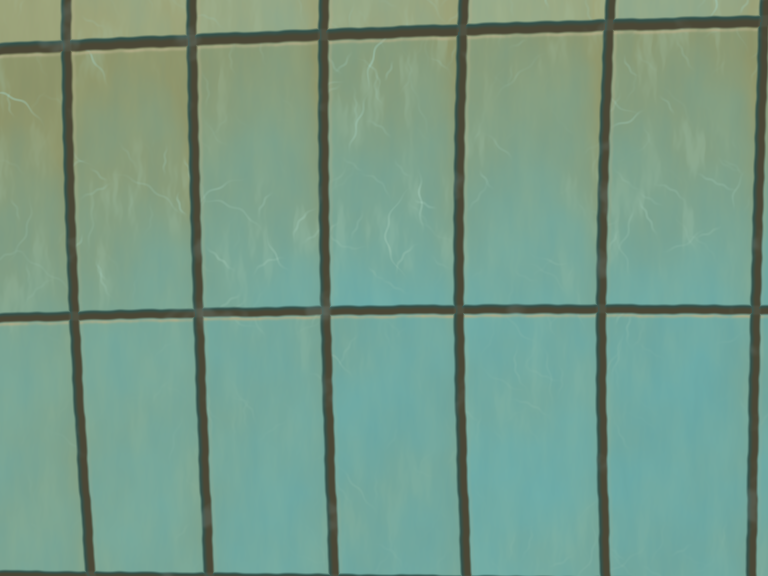
This texture is drawn by a Shadertoy shader. Its source:

```glsl
// Weathered aqua and olive wall tiles with dark joints, seen through a slightly bent perspective.

// Tile and joint colours
const vec3 AQUA = vec3(0.43, 0.675, 0.66);
const vec3 OLIVE = vec3(0.55, 0.58, 0.42);
const vec3 SCRATCH = vec3(0.62, 0.77, 0.70);
const vec3 CHIPPED = vec3(0.69, 0.67, 0.53);
const vec3 JOINT_BROWN = vec3(0.29, 0.28, 0.21);
const vec3 JOINT_TEAL = vec3(0.19, 0.32, 0.30);
const vec3 JOINT_DUST = vec3(0.42, 0.48, 0.45);

// Lengths are fractions of the canvas height
const float ASPECT = 4.0 / 3.0;
const float COLUMN_HALF = 0.0087;
const float EDGE_SOFT = 0.0028;
const int COLUMNS = 6;
const int ROWS = 3;

// Column joints: x is a cubic in the joint index, given at three heights
const float MID_HEIGHT = 0.462;
const vec4 COLUMN_TOP = vec4(0.1146, 0.2111, 0.0063, 0.0);
const vec4 COLUMN_MID = vec4(0.1285, 0.2149, 0.0, 0.00087);
const vec4 COLUMN_LOW = vec4(0.1580, 0.1993, 0.0060, 0.0);

// Row joints, top to bottom: height, slope, bend, half width
const vec4 ROW_JOINT[ROWS] = vec4[ROWS](
    vec4(0.9150, 0.0659, -0.0174, 0.0100),
    vec4(0.4479, 0.0417, -0.0278, 0.0078),
    vec4(0.0026, -0.0140, 0.0, 0.0068));

vec2 hash2(vec2 p) {
    return fract(sin(vec2(dot(p, vec2(127.1, 311.7)), dot(p, vec2(269.5, 183.3)))) * 43758.5);
}

// Layered sines, roughly -1 to 1
float clouds(vec2 p) {
    float sum = 0.0, amp = 0.5;
    for (int i = 0; i < 5; i++) {
        p = mat2(0.8, 0.6, -0.6, 0.8) * p * 1.7 + 2.3;
        sum += amp * sin(p.x + 1.4 * sin(p.y));
        amp *= 0.62;
    }
    return sum;
}

// One bent, tapering stroke per cell, mostly steep
float scratches(vec2 p, float thickness) {
    vec2 cell = floor(p);
    float sum = 0.0;
    for (int j = -1; j <= 1; j++)
    for (int i = -1; i <= 1; i++) {
        vec2 id = cell + vec2(i, j);
        vec2 h = hash2(id), k = hash2(id + 41.0);
        float angle = 1.57 + (k.x - 0.5) * 2.4;
        vec2 r = p - id - h;
        r = vec2(dot(r, vec2(cos(angle), sin(angle))), dot(r, vec2(-sin(angle), cos(angle))));
        r.y += (h.x - 0.5) * 1.4 * r.x * r.x + 0.02 * sin(r.x * 17.0 + h.y * 6.0);
        float taper = 1.0 - smoothstep(0.1, 0.35 + 0.5 * h.y, abs(r.x));
        sum += k.y * taper * (1.0 - smoothstep(0.0, thickness, abs(r.y)));
    }
    return min(sum, 1.0);
}

float columnX(float n, float y) {
    vec4 c = COLUMN_LOW * (y - MID_HEIGHT) * (y - 1.0) / MID_HEIGHT
           + COLUMN_MID * y * (1.0 - y) / (MID_HEIGHT * (1.0 - MID_HEIGHT))
           + COLUMN_TOP * y * (y - MID_HEIGHT) / (1.0 - MID_HEIGHT);
    return dot(c, vec4(1.0, n, n * n, n * n * n));
}

void mainImage(out vec4 fragColor, in vec2 fragCoord) {
    vec2 uv = fragCoord / iResolution.xy;
    vec2 p = uv * vec2(ASPECT, 1.0);
    float soft = max(EDGE_SOFT, 1.0 / iResolution.y);
    vec2 wobble = 0.0007 * sin(p.yx * vec2(43.0, 37.0) + 1.5 * sin(p.yx * 91.0));

    // Tile index, gaps to its sides and joint coverage
    vec2 tile = vec2(0.0);
    float leftGap = 9.0, rightGap = 9.0, topGap = 9.0;
    float columnMask = 0.0, rowMask = 0.0, side = 0.0;
    for (int n = 0; n < COLUMNS; n++) {
        float d = p.x - columnX(float(n), p.y) + wobble.x;
        if (d > 0.0) { leftGap = d; tile.x = float(n + 1); }
        else rightGap = min(rightGap, -d);
        float mask = smoothstep(-soft, soft, COLUMN_HALF - abs(d));
        if (mask > columnMask) { columnMask = mask; side = d / COLUMN_HALF; }
    }
    for (int n = 0; n < ROWS; n++) {
        vec4 joint = ROW_JOINT[n];
        float d = joint.x + uv.x * (joint.y + joint.z * uv.x) - p.y + wobble.y;
        if (d > 0.0) { topGap = d - joint.w; tile.y = float(n + 1); }
        float mask = smoothstep(-soft, soft, joint.w - abs(d));
        if (mask > rowMask) {
            rowMask = mask;
            if (mask > columnMask) side = d / joint.w;
        }
    }

    // Aqua to olive glaze, warmer at the top, left and right tile edges
    vec2 seed = hash2(tile + 5.0);
    vec2 local = p + seed * 9.0;
    float cloud = clouds(local * 8.0);
    float streak = clouds(local * vec2(42.0, 11.0));
    float high = smoothstep(0.38, 1.0, p.y);
    float warm = 0.08 + 0.68 * high + 0.32 * (1.0 - smoothstep(0.0, 0.48, uv.x));
    warm += 0.13 * (seed.x - 0.5) + 0.09 * cloud + 0.05 * streak;
    warm += (0.16 + 0.25 * high) * exp(-max(rightGap - COLUMN_HALF, 0.0) / 0.022);
    vec3 color = mix(AQUA, OLIVE, clamp(warm, 0.0, 1.0));
    color *= 1.0 + 0.018 * streak + 0.025 * (seed.y - 0.5);
    color += tile.y < 0.5 ? 0.06 : 0.0;

    // Pale scratches and rubbed patches
    float wear = mix(0.3, 1.0, smoothstep(0.25, 0.65, p.y)) * smoothstep(-0.6, 0.7, cloud);
    float marks = 0.55 * scratches(local * 9.0, 0.035) + 0.45 * scratches(local * 17.0 + 3.0, 0.07);
    marks += 0.22 * smoothstep(0.1, 0.9, streak);
    color = mix(color, SCRATCH, clamp(wear * marks, 0.0, 0.75));

    // Chipped light rims below and right of the joints
    float rim = exp(-pow((topGap - 0.004) / 0.003, 2.0)) * (0.6 + 0.25 * streak);
    rim += exp(-pow((leftGap - COLUMN_HALF - 0.004) / 0.003, 2.0)) * (0.12 + 0.25 * high);
    color = mix(color, CHIPPED, clamp(rim, 0.0, 0.8));

    // Joints, teal on the shaded side, with dust spots
    vec3 jointColor = mix(JOINT_TEAL, JOINT_BROWN, smoothstep(-1.0, 0.1, side));
    float dust = 0.35 * smoothstep(0.35, 1.0, clouds(p * 15.0)) + 0.18 * columnMask * rowMask;
    jointColor = mix(jointColor, JOINT_DUST, dust);
    color = mix(color, jointColor, max(columnMask, rowMask));
    fragColor = vec4(color, 1.0);
}
```
